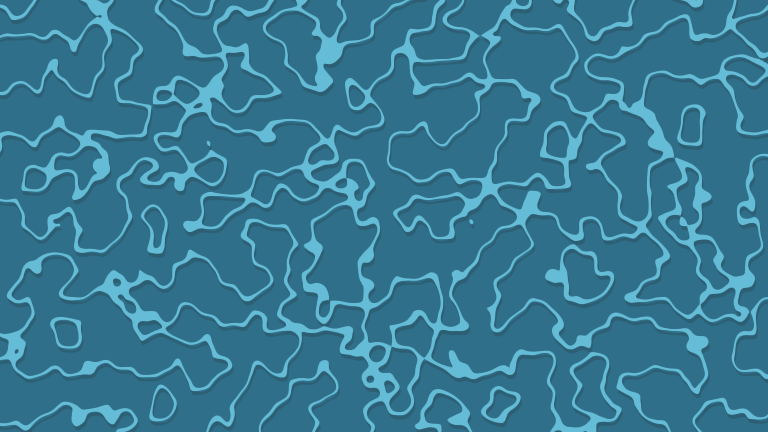
Give the GLSL for this pattern, as a Shadertoy shader.

```glsl
// Raised pale ribbons winding over a flat teal ground, with a drop shadow.
// The ribbons are the zero contour of two-octave gradient noise: they swell
// where the noise is flat. The same contour, shifted, casts the shadow.

const vec3 GROUND_COLOR = vec3(0.188, 0.437, 0.540);
const vec3 SHADOW_COLOR = vec3(0.172, 0.372, 0.455);
const vec3 RIBBON_COLOR = vec3(0.398, 0.738, 0.838);

const float CELLS_PER_HEIGHT = 9.0;   // base noise cells along the height
const float DETAIL_SCALE = 2.05;      // frequency ratio of the second octave
const float DETAIL_AMOUNT = 0.5;      // strength of the second octave
const float RIBBON_LEVEL = 0.050;     // half width in noise value
const float EDGE_SOFTNESS = 0.55;     // ribbon edge, in pixel footprints
const float SHADOW_SOFTNESS = 0.75;   // shadow edge, in pixel footprints
const vec2 SHADOW_OFFSET = vec2(0.003, -0.0095); // in canvas heights
const float TAU = 6.2831853;

float hash(vec2 p) {
    return fract(sin(dot(p, vec2(127.1, 311.7))) * 43758.5453);
}

// Slope of one lattice corner, evaluated at an offset from it
float cornerSlope(vec2 cell, vec2 offset) {
    float angle = TAU * hash(cell);
    return dot(vec2(cos(angle), sin(angle)), offset);
}

float gradientNoise(vec2 p) {
    vec2 cell = floor(p);
    vec2 f = fract(p);
    vec2 u = f * f * f * (f * (f * 6.0 - 15.0) + 10.0);
    vec2 e = vec2(1.0, 0.0);
    float low = mix(cornerSlope(cell, f),
                    cornerSlope(cell + e.xy, f - e.xy), u.x);
    float high = mix(cornerSlope(cell + e.yx, f - e.yx),
                     cornerSlope(cell + e.xx, f - e.xx), u.x);
    return mix(low, high, u.y);
}

// Two octaves; the second is rotated to hide the lattice
float field(vec2 p) {
    p = p * CELLS_PER_HEIGHT + vec2(13.4, 37.7);
    vec2 turned = mat2(0.8, 0.6, -0.6, 0.8) * p * DETAIL_SCALE;
    return gradientNoise(p) + DETAIL_AMOUNT * gradientNoise(turned + 71.3);
}

// Coverage of the band around the zero contour
float ribbon(float value, float softness) {
    float edge = max(softness * fwidth(value), 1e-4);
    return 1.0 - smoothstep(RIBBON_LEVEL - edge, RIBBON_LEVEL + edge, abs(value));
}

void mainImage(out vec4 fragColor, in vec2 fragCoord) {
    vec2 uv = fragCoord / iResolution.y;

    float line = ribbon(field(uv), EDGE_SOFTNESS);
    float shadow = ribbon(field(uv - SHADOW_OFFSET), SHADOW_SOFTNESS);

    // Layers from back to front
    vec3 color = mix(GROUND_COLOR, SHADOW_COLOR, shadow);
    color = mix(color, RIBBON_COLOR, line);
    fragColor = vec4(color, 1.0);
}
```
